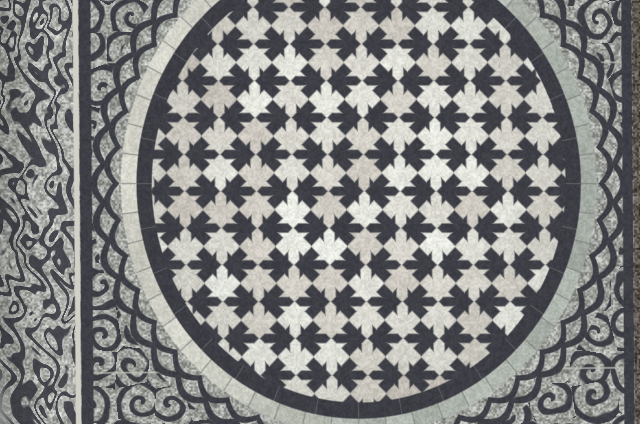
Write a WebGL 2 fragment shader that draws this pattern.

```glsl
#version 300 es
precision highp float;
// A round inlay of interlocking arrow tiles, ringed by stone and carved scrollwork.

uniform vec2 u_resolution;
out vec4 fragColor;

float hash(vec2 p) {
    p = fract(p * vec2(0.1031, 0.1137));
    p += dot(p, p.yx + 33.33);
    return fract((p.x + p.y) * p.x * 91.7);
}

float noise(vec2 p) {
    vec2 i = floor(p), f = fract(p);
    f = f * f * (3.0 - 2.0 * f);
    return mix(mix(hash(i), hash(i + vec2(1, 0)), f.x),
               mix(hash(i + vec2(0, 1)), hash(i + vec2(1, 1)), f.x), f.y);
}

// Antialiased coverage: one where the distance is negative
float cover(float d) {
    float w = 1.0 / u_resolution.y;
    return 1.0 - smoothstep(-w, w, d);
}

// Positive inside upright pale arrows, negative inside sideways dark ones
float arrowTiles(vec2 g) {
    vec2 cell = floor(g), c = fract(g) - 0.5;
    if (mod(cell.x + cell.y, 2.0) > 0.5) c.x = -c.x;
    // Quarter turns about the cell centre swap the two colours
    float side = c.x * c.y < 0.0 ? 1.0 : -1.0;
    vec2 a = side > 0.0 ? abs(c) : abs(c.yx);
    float diagonal = (a.x - a.y) * 0.707;
    float barb = max(a.x - 0.36, (0.47 - a.x - a.y) * 0.707);
    return side * min(diagonal, barb);
}

// Spiral tendrils grown from jittered seeds
float scrolls(vec2 p) {
    vec2 s = p * 11.0, i = floor(s), nearest = vec2(9);
    float turn = 0.0;
    for (int y = -1; y <= 1; y++)
    for (int x = -1; x <= 1; x++) {
        vec2 n = i + vec2(x, y);
        vec2 seed = n + 0.2 + 0.6 * vec2(hash(n), hash(n + 17.0));
        if (length(s - seed) < length(nearest)) {
            nearest = s - seed;
            turn = hash(n + 5.0);
        }
    }
    float angle = atan(nearest.y, nearest.x) / 6.2832;
    float arm = length(nearest) * 2.6 + (turn > 0.5 ? angle : -angle) + turn;
    arm += 0.5 * noise(s * 2.5);
    return (abs(fract(arm) - 0.5) - 0.19) / 28.0;
}

void main() {
    vec2 p = gl_FragCoord.xy / u_resolution.y;
    float grain = noise(p * 230.0) * 0.65 + noise(p * 90.0) * 0.35 - 0.5;
    vec3 dark = vec3(0.245, 0.245, 0.275) + 0.07 * grain;
    vec3 stone = vec3(0.63, 0.64, 0.62) + 0.5 * grain;

    vec2 q = (p - vec2(0.846, 0.567)) * vec2(1.0, 0.945);
    float rho = length(q), angle = atan(q.y, q.x);

    // Carved corners with slab joints
    vec3 col = mix(stone, dark, cover(scrolls(p)));
    float joint = min(abs(p.y - 0.853), min(abs(p.y - 0.53), abs(p.y - 0.118 - 0.01 * p.x)));
    col = mix(col, vec3(0.75, 0.75, 0.71), 0.8 * cover(joint - 0.002));

    // Two interlaced scalloped bands around the rim
    col = mix(col, stone, cover(rho - 0.632));
    float inner = abs(rho - 0.573 - 0.022 * abs(sin(angle * 22.0))) - 0.0075;
    float outer = abs(rho - 0.603 - 0.022 * abs(cos(angle * 22.0))) - 0.0085;
    col = mix(col, dark, cover(min(inner, outer)));

    // Pale ring of stone blocks
    float block = angle * 52.0 / 6.2832;
    float seam = (0.5 - abs(fract(block) - 0.5)) * 0.066;
    vec3 pale = mix(vec3(0.82, 0.82, 0.78), vec3(0.66, 0.69, 0.66), smoothstep(-0.4, 0.5, q.x - 0.4 * q.y));
    pale += 0.08 * (hash(vec2(floor(block), 3.0)) - 0.5) + 0.14 * grain;
    pale = mix(pale, vec3(0.45, 0.46, 0.45), 0.7 * cover(seam - 0.0012));
    col = mix(col, pale, cover(rho - 0.561));

    // Dark ring with thin joints
    float cut = (0.5 - abs(fract(angle * 32.0 / 6.2832) - 0.5)) * 0.1;
    vec3 ring = mix(dark - 0.005, vec3(0.5, 0.52, 0.51), 0.6 * cover(cut - 0.0007));
    col = mix(col, ring, cover(rho - 0.524));

    // Inlaid arrows, each pale one with its own tint
    vec2 g = (p - vec2(0.605, 0.549)) / vec2(0.0847, 0.0868);
    g.x += 0.02 * g.y;
    float tile = arrowTiles(g) * 0.085 + 0.001;
    vec2 id = vec2(floor(g.x + 0.5), floor(g.y));
    vec3 tint = mix(vec3(0.81, 0.79, 0.755), vec3(0.92, 0.93, 0.9), hash(id + 40.0));
    tint += 0.16 * grain - 0.06 * smoothstep(0.25, 0.5, rho);
    vec3 inlay = mix(dark, tint, cover(-tile));
    inlay = mix(inlay, vec3(0.62, 0.63, 0.61), 0.4 * cover(abs(tile) - 0.0012));
    col = mix(col, inlay, cover(rho - 0.488));

    // Dark upright strips framing the panel
    float lean = 0.008 * (0.5 - p.y);
    float strip = min(abs(p.x - 0.203 - lean) - 0.014, abs(p.x - 1.481 - lean) - 0.012);
    col = mix(col, dark, cover(strip));
    col = mix(col, vec3(0.36, 0.34, 0.31) + 0.45 * grain, cover(1.494 + lean - p.x));

    // Left wall: short curling strokes squeezed by perspective
    vec2 w = vec2(p.x * 44.0 + 0.8 * sin(p.y * 37.0), p.y * 24.0 + p.x * 12.0);
    float vine = sin(13.0 * noise(w) + p.x * 130.0 + 1.2 * sin(p.y * 48.0));
    vec3 wall = mix(stone + 0.05, dark + 0.03, smoothstep(-0.05, 0.5, vine));
    wall *= 0.84 + 0.16 * smoothstep(0.0, 0.12, p.x);
    float corner = smoothstep(0.22, 0.0, p.y + 5.0 * p.x);
    wall = mix(wall, vec3(0.58, 0.59, 0.58), 0.8 * corner);
    wall = mix(wall, vec3(0.82, 0.82, 0.78), cover(0.175 + lean - p.x));
    col = mix(col, wall, cover(p.x - 0.188 - lean));

    fragColor = vec4(clamp(col, 0.0, 1.0), 1.0);
}
```
